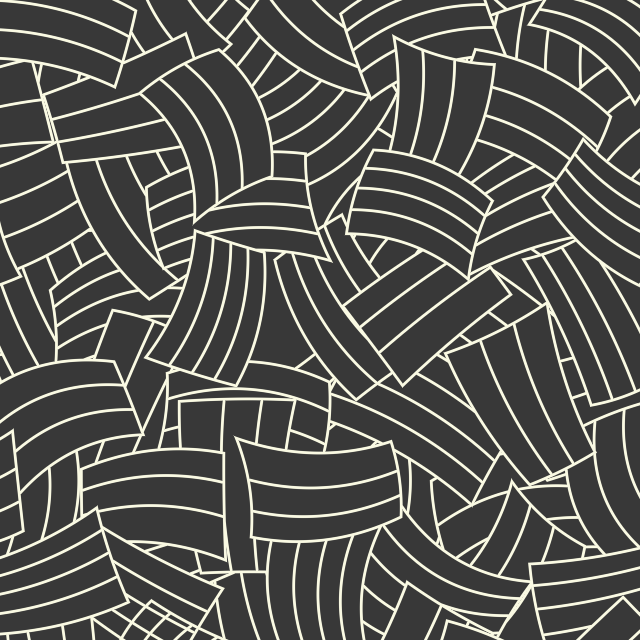
Write a three.js fragment shader that draws this pattern.

```glsl
// Woven ribbons: bent, tapered patches of parallel strips, outlined in cream on charcoal.
// Patches sit on a jittered grid with alternating directions; a random rank decides
// which one lies on top, and only the lines of the topmost patch are shown.

#define GRID 6.8          // patches across the canvas
#define LINE_WIDTH 0.0044 // in canvas units
#define SOFTNESS 0.0020   // width of the smoothed line edge
#define JITTER 0.34       // scatter of patch centres, in cells
#define BEND 0.36         // strongest curvature of the strips
#define TAPER 0.30        // strongest fanning of the strips
#define TURN 0.75         // random turn of each patch, in radians
#define UNEVEN 0.16       // variation of strip widths
#define CHARCOAL vec3(0.22, 0.22, 0.22)
#define CREAM vec3(0.98, 0.98, 0.89)

varying vec2 vUv;

vec3 hash3(vec2 id, float seed) {
  vec3 p = fract(vec3(id.xyx + seed) * vec3(0.1031, 0.1030, 0.0973));
  p += dot(p, p.yxz + 33.33);
  return fract((p.xxy + p.yzz) * p.zyx);
}

// Slowly swirling direction shared by neighbouring patches.
float flowAngle(vec2 c) {
  return 0.45 * sin(c.x * 0.9 + 1.3 * sin(c.y * 0.7)) + 0.4 * sin(c.y * 1.1 - c.x * 0.4 + 2.0);
}

// Returns signed distance to the outline, distance to the nearest line, and rank.
vec3 ribbonPatch(vec2 p, vec2 id) {
  vec3 place = hash3(id, 17.0);
  vec3 form = hash3(id, 53.7) - 0.5;
  vec3 detail = hash3(id, 91.3);
  float rank = place.z;

  // Local frame: x along the strips, y across them.
  vec2 centre = id + 0.5 + JITTER * (place.xy - 0.5);
  float angle = flowAngle(centre) + TURN * form.z + 1.5708 * mod(id.x + id.y, 2.0);
  float c = cos(angle);
  float s = sin(angle);
  vec2 q = mat2(c, -s, s, c) * (p - centre);

  // Lower patches are larger, so they fill the gaps between upper ones.
  float halfLength = mix(1.10, 0.70, rank) + 0.12 * (detail.x - 0.5);
  float baseWidth = mix(0.62, 0.44, rank);
  float bend = 2.0 * BEND * form.x;
  float taper = 2.0 * TAPER * form.y;
  float halfWidth = baseWidth * max(1.0 + taper * q.x, 0.2);

  // Bent, fanned coordinate across the strips, from -1 to 1.
  float v = (q.y + bend * q.x * q.x) / halfWidth;
  float slope = length(vec2(1.0, 2.0 * bend * q.x - v * baseWidth * taper));
  float side = (abs(v) - 1.0) * halfWidth / slope;

  // Gently curved ends.
  float endCurve = 0.5 * (detail.y - 0.5);
  float end = abs(q.x + endCurve * q.y * q.y) - halfLength;
  end /= length(vec2(1.0, 2.0 * endCurve * q.y));
  float outline = max(side, end);

  // Dividing lines between three or four strips.
  float count = 3.0 + step(0.65, detail.z);
  float uneven = 2.0 * UNEVEN * (detail.x - 0.5);
  float strip = 0.5 * count * (v + uneven * (1.0 - v * v) + 1.0);
  float nearest = clamp(floor(strip + 0.5), 0.0, count);
  float spacing = 2.0 * halfWidth / (count * slope * (1.0 - 2.0 * uneven * v));
  float inner = min(abs(strip - nearest) * spacing, -end);

  return vec3(outline, outline > 0.0 ? outline : inner, rank);
}

void main() {
  vec2 p = vUv * GRID;
  vec2 cell = floor(p);

  // Find the topmost patch covering this point.
  float top = -1.0;
  for (int j = -2; j <= 2; j++) {
    for (int i = -2; i <= 2; i++) {
      vec3 ribbon = ribbonPatch(p, cell + vec2(float(i), float(j)));
      if (ribbon.x < 0.0) top = max(top, ribbon.z);
    }
  }

  // Nearest line of that patch, or outline of a higher patch beside it.
  float lineDistance = 1.0;
  for (int j = -2; j <= 2; j++) {
    for (int i = -2; i <= 2; i++) {
      vec3 ribbon = ribbonPatch(p, cell + vec2(float(i), float(j)));
      if (ribbon.z >= top) lineDistance = min(lineDistance, ribbon.y);
    }
  }

  float edge = lineDistance / GRID - 0.5 * LINE_WIDTH;
  float ink = 1.0 - smoothstep(-0.5 * SOFTNESS, 0.5 * SOFTNESS, edge);
  gl_FragColor = vec4(mix(CHARCOAL, CREAM, ink), 1.0);
}
```
